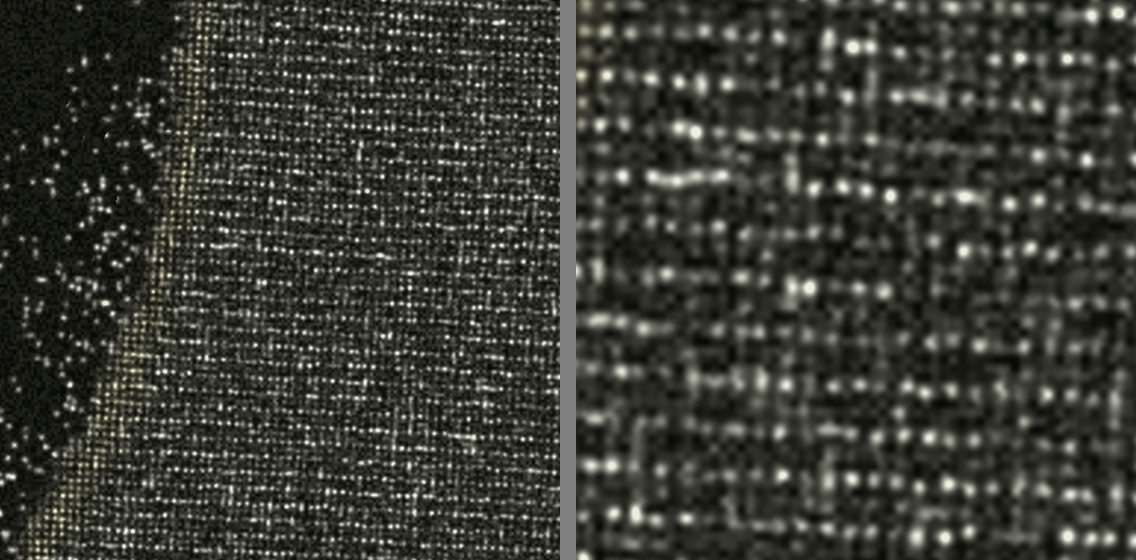
Left: the whole. Right: its middle third, enlarged.
This texture is drawn by a Shadertoy shader. Its source:

```glsl
// Dark woven cloth with rows of pale thread glints, a bright curved fold and a shaded left side.

const float THREADS = 70.0;        // glint cells across and down; every second row is bright
const float GRAIN_CELLS = 190.0;   // fine grain cells across
const float TILT = 0.05;           // clockwise slope of the weave
const float BEND = 0.006;          // slow waviness of the threads
const float GLINT_SIZE = 0.22;     // soft glint radius, in cells
const float JITTER = 0.32;         // placement error, in cells
const float STRETCH = 1.6;         // lengthening of merged glints
const float FOLD_WIDTH = 0.035;
const float GRAIN_STRENGTH = 0.21;
const vec3 SHADOW_COLOR = vec3(0.018, 0.024, 0.004);
const vec3 THREAD_COLOR = vec3(0.93, 0.93, 0.88);
const vec3 FOLD_COLOR = vec3(0.96, 0.93, 0.79);

vec3 hash3(vec2 p) {
    vec3 q = fract(p.xyx * vec3(0.1031, 0.1030, 0.0973));
    q += dot(q, q.yxz + 33.33);
    return fract((q.xxy + q.yzz) * q.zyx);
}

float valueNoise(vec2 p) {
    vec2 cell = floor(p);
    vec2 f = fract(p);
    f = f * f * (3.0 - 2.0 * f);
    float low = mix(hash3(cell).x, hash3(cell + vec2(1, 0)).x, f.x);
    float high = mix(hash3(cell + vec2(0, 1)).x, hash3(cell + vec2(1, 1)).x, f.x);
    return mix(low, high, f.y);
}

// Signed horizontal distance to the curved fold; negative lies in shade.
float foldDistance(vec2 uv) {
    float drop = 1.0 - uv.y;
    return uv.x - (0.36 - 0.12 * drop - 0.18 * drop * drop * drop);
}

float foldGlow(float d, float height) {
    float falloff = d / FOLD_WIDTH;
    return exp(-falloff * falloff) * (1.0 - 0.5 * smoothstep(0.8, 1.0, height));
}

// Skewed and gently bent weave coordinates, in cells.
vec2 weave(vec2 uv) {
    vec2 bend = vec2(valueNoise(uv * 5.0), valueNoise(uv * 5.0 + 17.0)) - 0.5;
    vec2 skewed = uv + TILT * vec2(-uv.y, uv.x) + BEND * bend;
    return skewed * THREADS + 100.0;
}

// Peak brightness of one glint, from its row and its place on the cloth.
float glintPeak(vec2 cell, vec3 rnd, float lit, float glow, vec2 uv) {
    float brightRow = 1.0 - mod(cell.y, 2.0);
    float peak = mix(0.05 + 0.45 * rnd.x * rnd.x, 0.25 + 0.75 * rnd.x, brightRow);
    peak = mix(peak, 0.5 + 0.5 * rnd.x, 0.75 * glow);
    // Only scattered threads catch light in the shade, fewest at the top left.
    float density = 0.07 + 0.2 * smoothstep(-0.3, -0.04, foldDistance(uv));
    density *= 1.0 - 0.7 * smoothstep(0.72, 1.0, uv.y);
    float scattered = step(rnd.y, density) * (0.35 + 0.6 * rnd.x);
    return mix(scattered, peak, lit);
}

float glints(vec2 p, float lit, float glow, vec2 uv) {
    vec2 home = floor(p);
    float sum = 0.0;
    for (int y = -1; y <= 1; y++) {
        for (int x = -1; x <= 1; x++) {
            vec2 cell = home + vec2(x, y);
            vec3 rnd = hash3(cell);
            vec3 shape = hash3(cell + 211.0);
            float loose = JITTER * mix(1.8, 1.0, lit) * (1.0 - 0.5 * glow);
            vec2 center = cell + 0.5 + loose * (shape.xy - 0.5);
            vec2 radius = vec2(GLINT_SIZE * mix(1.2, 1.0, lit));
            radius.y *= mix(1.0, STRETCH, step(shape.z, 0.13));
            radius.x *= mix(1.0, STRETCH, step(0.9, shape.z));
            vec2 offset = (p - center) / radius;
            sum += glintPeak(cell, rnd, lit, glow, uv) * exp(-0.5 * dot(offset, offset));
        }
    }
    return sum;
}

void mainImage(out vec4 fragColor, in vec2 fragCoord) {
    vec2 uv = fragCoord / iResolution.xy;

    // Light across the fold, with a ragged edge
    float ragged = 0.05 * (valueNoise(uv * 16.0) - 0.5);
    float d = foldDistance(uv) + ragged;
    float lit = smoothstep(-0.07, -0.01, d);
    float glow = foldGlow(d, uv.y);

    // Thread glints, worn in soft patches
    float wear = 0.75 + 0.5 * valueNoise(uv * 22.0 + 40.0);
    float glint = glints(weave(uv), lit, glow, uv) * wear;

    // Fibre grain on the cloth
    float grain = valueNoise(uv * GRAIN_CELLS);
    float cloth = GRAIN_STRENGTH * grain * mix(0.65, 1.0, lit);
    float light = clamp(cloth + glint * (0.8 + 0.3 * grain), 0.0, 1.0);

    vec3 tint = mix(THREAD_COLOR, FOLD_COLOR, glow);
    fragColor = vec4(mix(SHADOW_COLOR, tint, light), 1.0);
}
```
